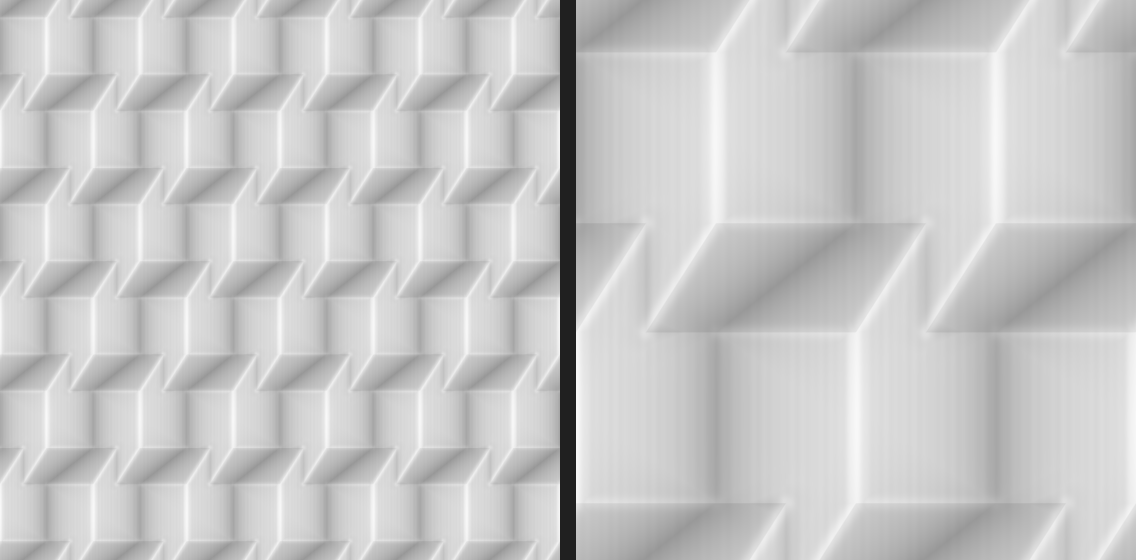
Left: the whole. Right: its middle third, enlarged.
Give the GLSL for this pattern, as a Shadertoy shader.

```glsl
// Pale relief of staggered, interlocking folded blocks with bright ridges, shaded creases and fine vertical grain.

const float TAU = 6.2831853;
const float REPEATS = 6.0;       // blocks across and rows down
const float ROW_START = 0.203;   // height of the lowest block base, in rows
const float FACE_H = 0.61;       // upright part of a row; the rest is slanted
const float LEAN = 0.25;         // sideways run of a slanted ridge

// Distance to a segment that repeats every unit along x.
float segmentDistance(vec2 p, vec2 a, vec2 b) {
    vec2 q = p - 0.5 * (a + b);
    q.x -= round(q.x);
    vec2 h = 0.5 * (b - a);
    return length(q - h * clamp(dot(q, h) / dot(h, h), -1.0, 1.0));
}

// Narrow bright core with a soft shoulder.
float ridgeGlow(float d, float width) {
    return 0.75 * exp(-d * d / (width * width)) + 0.25 * exp(-d / (2.0 * width));
}

float creaseShade(float d, float reach) {
    return exp(-d / reach);
}

// Outward folds of one row.
float rowRidges(vec2 p) {
    vec2 top = vec2(0.0, FACE_H);
    float upright = segmentDistance(p, vec2(0.0), top);
    float upper = segmentDistance(p, top, vec2(LEAN, 1.0));
    float lower = segmentDistance(p, vec2(0.0), vec2(-LEAN, FACE_H - 1.0));
    float ledge = min(segmentDistance(p, vec2(-0.5, FACE_H), top),
                      segmentDistance(p, vec2(0.0), vec2(0.5, 0.0)));
    float glow = 0.115 * ridgeGlow(upright, 0.032);
    glow = max(glow, 0.115 * ridgeGlow(min(upper, lower), 0.026));
    return max(glow, 0.06 * ridgeGlow(ledge, 0.024));
}

// Inward folds of one row.
float rowCreases(vec2 p) {
    float valley = segmentDistance(p, vec2(0.5, 0.0), vec2(0.5, FACE_H));
    float diagonal = segmentDistance(p, vec2(-0.5, FACE_H), vec2(0.0, 1.0));
    float notch = segmentDistance(p, vec2(LEAN, FACE_H), vec2(LEAN, 1.0));
    float step1 = segmentDistance(p, vec2(LEAN, FACE_H), vec2(0.5, FACE_H));
    float step2 = segmentDistance(p, vec2(0.0, 1.0), vec2(LEAN, 1.0));
    float shade = 0.21 * creaseShade(valley, 0.13);
    shade = max(shade, 0.21 * creaseShade(diagonal, 0.15));
    shade = max(shade, 0.11 * creaseShade(notch, 0.05));
    return max(shade, 0.10 * creaseShade(min(step1, step2), 0.06));
}

// Coverage of the slanted top and underside planes.
float slantMask(vec2 p, float aa) {
    float t = (p.y - FACE_H) / (1.0 - FACE_H);
    float centre = -0.375 + LEAN * t;
    float side = 0.375 - abs(fract(p.x - centre + 0.5) - 0.5);
    float band = min(p.y - FACE_H, 1.0 - p.y);
    return smoothstep(-aa, aa, side) * smoothstep(-aa, aa, band);
}

// Fine vertical grain; whole frequencies keep it periodic.
float grain(float x) {
    float a = sin(TAU * 174.0 * x + 1.4 * sin(TAU * 6.0 * x));
    float b = sin(TAU * 113.0 * x + 2.0 * sin(TAU * 11.0 * x));
    return 0.65 * a + 0.35 * b;
}

void mainImage(out vec4 fragColor, in vec2 fragCoord) {
    vec2 uv = fragCoord / iResolution.xy;
    vec2 p = uv * REPEATS - vec2(0.0, ROW_START);
    float aa = REPEATS / iResolution.y;

    // Stagger alternate rows by half a block.
    float row = floor(p.y);
    vec2 local = vec2(p.x + 0.5 * row, p.y - row);

    // Gather folds from this row and its neighbours.
    float glow = 0.0;
    float shade = 0.0;
    for (int j = -1; j <= 1; j++) {
        vec2 q = local + vec2(0.5, -1.0) * float(j);
        glow = max(glow, rowRidges(q));
        shade = max(shade, rowCreases(q));
    }

    // Plane tones, folds and surface grain.
    float slant = slantMask(local, aa);
    float tone = mix(0.862, 0.805, slant);
    tone += glow - shade + 0.008 * grain(uv.x) * mix(1.0, 0.7, slant);
    fragColor = vec4(vec3(clamp(tone, 0.0, 1.0)), 1.0);
}
```
